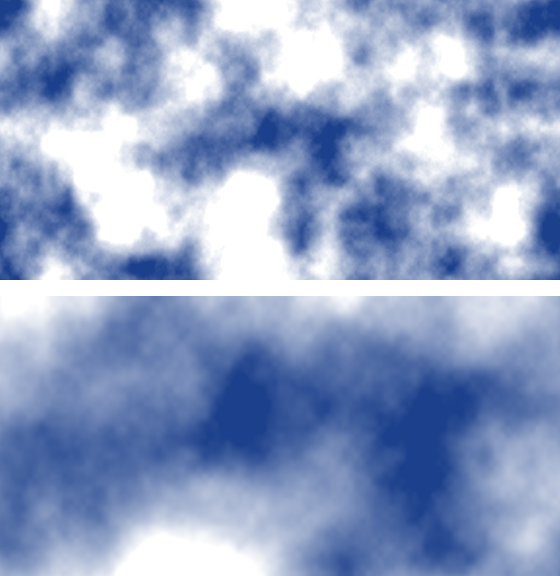
Top: the whole. Bottom: its middle third, enlarged.
A Shadertoy shader for this texture:

```glsl
// Soft white clouds over deep blue, as a seamless tile.
// Wrapping value noise is summed in octaves, centred on its mean,
// then stretched until the thickest and the clearest parts saturate.

#define COLUMNS 9.0
#define ROWS 4.0
#define OCTAVES 6
#define GAIN 0.485
#define CONTRAST 3.08
#define COVER 0.61
#define SEED 3.7
#define SKY_BLUE vec3(0.11, 0.25, 0.545)
#define CLOUD_WHITE vec3(1.0)

float hash(vec2 cell, float seed) {
    return fract(sin(dot(cell, vec2(127.1, 311.7)) + seed * 17.3) * 43758.5453);
}

// Value noise whose lattice repeats after "period" cells
float wrapNoise(vec2 p, vec2 period, float seed) {
    vec2 cell = floor(p);
    vec2 f = p - cell;
    vec2 blend = f * f * (3.0 - 2.0 * f);
    vec2 lo = mod(cell, period);
    vec2 hi = mod(cell + 1.0, period);
    float bottom = mix(hash(lo, seed), hash(vec2(hi.x, lo.y), seed), blend.x);
    float top = mix(hash(vec2(lo.x, hi.y), seed), hash(hi, seed), blend.x);
    return mix(bottom, top, blend.y);
}

// Average of one lattice, so the cloud cover does not depend on the seed
float latticeMean(vec2 period, float seed) {
    float sum = 0.0;
    for (float y = 0.0; y < period.y; y++) {
        for (float x = 0.0; x < period.x; x++) {
            sum += hash(vec2(x, y), seed);
        }
    }
    return sum / (period.x * period.y);
}

// Octave sum centred on zero
float cloudNoise(vec2 uv) {
    vec2 period = vec2(COLUMNS, ROWS);
    float amplitude = 0.5;
    float sum = -amplitude * latticeMean(period, SEED);
    for (int i = 0; i < OCTAVES; i++) {
        float centre = i == 0 ? 0.0 : 0.5;
        float seed = SEED + float(i);
        // Shift each octave so that the lattices do not line up
        vec2 shift = vec2(0.37, 0.61) * float(i);
        sum += amplitude * (wrapNoise(uv * period + shift, period, seed) - centre);
        period *= 2.0;
        amplitude *= GAIN;
    }
    return sum;
}

void mainImage(out vec4 fragColor, in vec2 fragCoord) {
    vec2 uv = fragCoord / iResolution.xy;
    float density = clamp(COVER + CONTRAST * cloudNoise(uv), 0.0, 1.0);
    fragColor = vec4(mix(SKY_BLUE, CLOUD_WHITE, density), 1.0);
}
```
